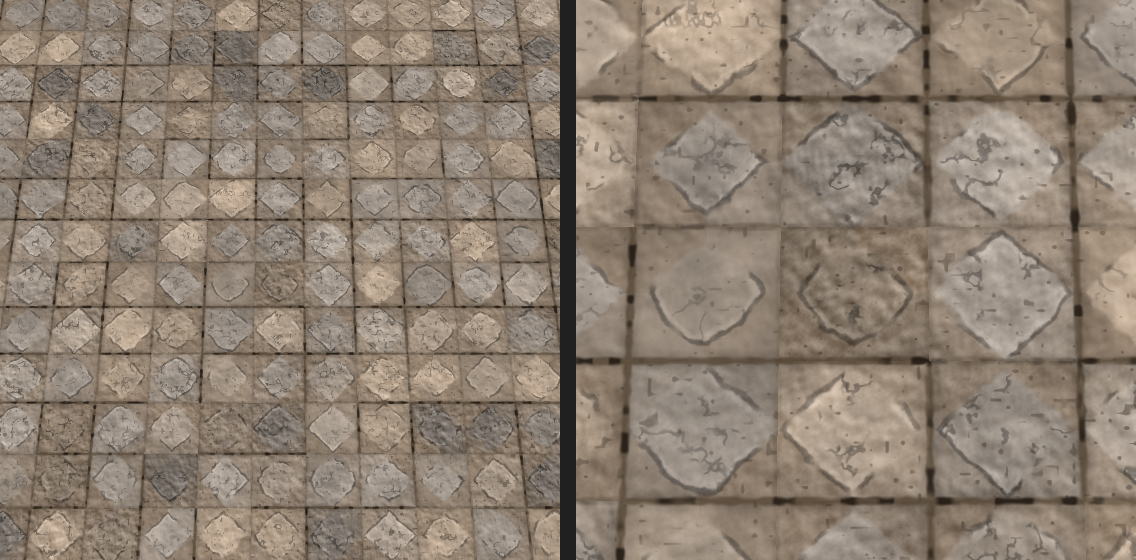
Left, the full canvas; right, a detail of the centre.
Give the GLSL for this texture, as a three.js fragment shader.

```glsl
// Weathered stone paving seen at a slight tilt: thirteen rows of square tiles, each with
// a worn diamond inset. A perspective grid gives each tile hashed tone, shape and wear,
// noise adds chiselled relief and pits, and uneven dark joints run along the edges.
varying vec2 vUv;

float hash(vec2 p) {
  return fract(sin(dot(p, vec2(127.1, 311.7))) * 43758.55);
}

float noise(vec2 p) {
  vec2 i = floor(p), f = fract(p);
  f = f * f * (3.0 - 2.0 * f);
  return mix(mix(hash(i), hash(i + vec2(1.0, 0.0)), f.x),
             mix(hash(i + vec2(0.0, 1.0)), hash(i + 1.0), f.x), f.y);
}

float fbm(vec2 p) {
  float sum = 0.0, amp = 0.5;
  for (int i = 0; i < 4; i++) {
    sum += amp * noise(p);
    p = mat2(1.6, 1.2, -1.2, 1.6) * p + 7.3;
    amp *= 0.5;
  }
  return sum / 0.9375;
}

// Stone colour inside one tile; f runs from -0.5 to 0.5
vec3 stone(vec2 id, vec2 f) {
  float tone = hash(id + 3.0);
  float wear = hash(id + 57.0);
  vec2 q = f + 19.0 * vec2(hash(id + 11.0), hash(id + 23.0));
  float mottle = fbm(q * 4.0);

  // Diamond inset, from sharp to rounded, with a ragged outline
  vec2 a = abs(f);
  float radius = mix(0.40, 0.50, hash(id + 83.0));
  float diamond = mix(a.x + a.y, length(f) * 1.18, 0.55 * hash(id + 71.0));
  diamond += 0.13 * (fbm(q * 7.0) - 0.5) - radius;
  float inset = 1.0 - smoothstep(-0.03, 0.04, diamond);

  // Grey or beige face, browner corners that fade in some quadrants
  vec3 face = mix(vec3(0.63, 0.59, 0.55), vec3(0.71, 0.635, 0.555),
                  smoothstep(0.35, 0.8, hash(id + 31.0)));
  face *= 0.90 + 0.17 * tone;
  face *= 1.0 - 0.23 * smoothstep(0.80, 0.90, wear);
  float corner = hash(id * 2.0 + step(0.0, f) + 41.0);
  vec3 rim = mix(face * 0.97, vec3(0.54, 0.47, 0.40), 0.2 + 0.7 * corner);
  vec3 color = mix(rim, face, inset);
  color *= 0.84 + 0.32 * mottle;

  // Broken groove along the diamond edge, lit from above
  float broken = smoothstep(0.42, 0.62, noise(q * 5.0 + 4.0));
  float groove = 1.0 - smoothstep(0.008, 0.040, abs(diamond));
  color *= 1.0 - 0.30 * groove * broken;
  color += 0.05 * broken * (1.0 - smoothstep(0.01, 0.04, abs(diamond + 0.05)));

  // Chiselled relief and short curved scratches
  float rough = mix(0.25, 0.75, wear);
  color += rough * 0.45 * (fbm(q * 10.0) - fbm(q * 10.0 + vec2(0.25, 0.45)));
  float scratch = 1.0 - smoothstep(0.015, 0.07, abs(fbm(q * 6.5 + 9.0) - 0.5));
  scratch *= smoothstep(0.50, 0.72, noise(q * 8.0 + 2.0)) * inset;
  color *= 1.0 - 0.5 * rough * scratch;

  // Small dark pits
  float pits = smoothstep(0.83, 0.95, noise(q * 19.0));
  return mix(color, vec3(0.25, 0.21, 0.17), 0.6 * pits * (0.35 + 0.65 * rough));
}

void main() {
  // Tilted grid: tiles grow towards the lower edge
  float depth = 1.0 - vUv.y;
  float size = 0.0761 + 0.0246 * depth;
  vec2 grid = vec2((vUv.x - 0.5385 - 0.0092 * depth) / size, 4.0 / size - 51.65);
  vec2 id = floor(grid);
  vec3 color = stone(id, fract(grid) - 0.5);

  // Broad stains across neighbouring tiles
  color *= 0.93 + 0.13 * fbm(grid * 0.7 + 5.0);

  // Joint strength differs by line and by tile edge
  vec2 line = floor(grid + 0.5);
  vec2 gap = abs(grid - line);
  vec2 edgeHash = vec2(hash(vec2(line.x, id.y) + 101.0), hash(vec2(id.x, line.y) + 151.0));
  vec2 lineHash = vec2(hash(vec2(line.x, 7.0)), hash(vec2(9.0, line.y)));
  vec2 strength = 0.22 + 0.68 * smoothstep(0.40, 0.60, 0.6 * edgeHash + 0.5 * lineHash);

  // Uneven joints with a soft grimy border and dark crumbs
  float ragged = 0.022 * (noise(grid * 14.0) - 0.5);
  vec2 joint = (1.0 - smoothstep(0.008, 0.040, gap + ragged)) * strength;
  vec2 grime = (1.0 - smoothstep(0.0, 0.11, gap)) * strength;
  color *= 1.0 - 0.16 * max(grime.x, grime.y);
  float crumbs = smoothstep(0.50, 0.80, noise(grid * 11.0 + 3.0));
  vec3 grout = mix(vec3(0.32, 0.26, 0.19), vec3(0.13, 0.10, 0.07), crumbs);
  color = mix(color, grout, max(joint.x, joint.y) * (0.75 + 0.25 * crumbs));

  gl_FragColor = vec4(color, 1.0);
}
```
